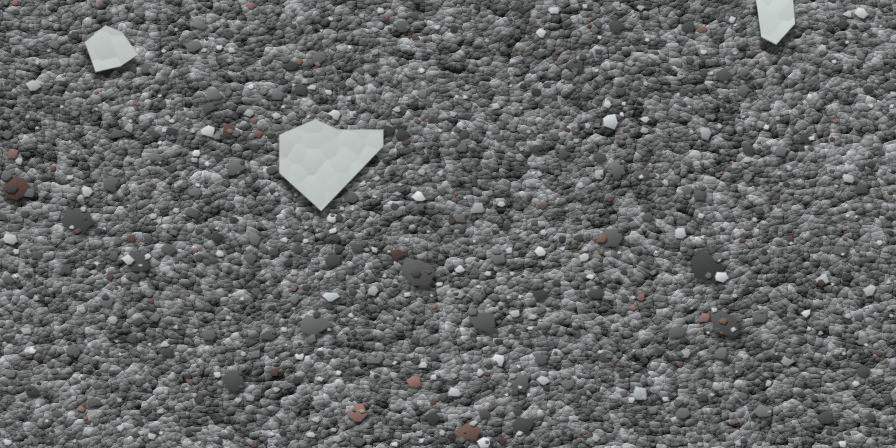
A WebGL 2 fragment shader for this texture:

```glsl
#version 300 es
precision highp float;
// Dark gravel seen from above: three sizes of soft cellular grains form the
// ground, angular chips are scattered over it on jittered grids, and a few
// large pale slabs lie on top. Light falls from the upper left.

uniform vec2 u_resolution;
out vec4 fragColor;

const float TAU = 6.2831853;
const vec2 LIGHT = vec2(-0.35, 0.94);
const vec3 STONE_TINT = vec3(0.985, 1.0, 1.003);
const vec3 RUST_TINT = vec3(1.22, 0.95, 0.88);
const vec3 SLAB_COLOR = vec3(0.735, 0.765, 0.755);

vec3 hash3(vec2 p) {
  vec3 q = fract(p.xyx * vec3(0.1031, 0.1030, 0.0973));
  q += dot(q, q.yxz + 33.33);
  return fract((q.xxy + q.yzz) * q.zyx);
}

// Soft cellular noise: x = tone of the tilted grain, y = crease between grains
vec2 grains(vec2 p, float seed) {
  vec2 cell = floor(p);
  float sum = 0.0, sumSq = 0.0, tone = 0.0;
  for (int j = -1; j <= 1; j++)
    for (int i = -1; i <= 1; i++) {
      vec2 id = cell + vec2(i, j);
      vec3 h = hash3(id + seed);
      vec2 offset = p - id - h.xy;
      float w = exp(-22.0 * dot(offset, offset));
      sum += w;
      sumSq += w * w;
      tone += w * (h.z - 0.5 + 0.9 * dot(offset, LIGHT));
    }
  sum = max(sum, 1e-9);
  return vec2(tone / sum, 1.0 - sumSq / max(sum * sum, 1e-18));
}

// Distance to an irregular six-sided chip
float chip(vec2 p, float seed, float radius) {
  float d = -1e3;
  for (int i = 0; i < 6; i++) {
    vec3 h = hash3(vec2(float(i) * 7.0, seed));
    float a = (float(i) + 0.75 * h.x) * TAU / 6.0;
    d = max(d, dot(p, vec2(cos(a), sin(a))) - radius * mix(0.62, 1.0, h.y));
  }
  return d;
}

// Distance to a wide slab with a pointed base and a notched top
float notchedSlab(vec2 p) {
  float top = min(dot(p, vec2(0.41, 0.91)) - 0.082, p.y - 0.081);
  float left = max(-p.x - 0.112, dot(p, vec2(-0.40, 0.916)) - 0.108);
  float base = max(dot(p, vec2(-0.67, -0.74)) - 0.087,
                   dot(p, vec2(0.72, -0.69)) - 0.057);
  return max(max(top, left), max(base, p.x - 0.121));
}

// Lays a shape and its shadow over the colour below
vec3 lay(vec3 below, vec3 color, float d, float shadowD, float size, float soft) {
  below *= 1.0 - 0.55 * smoothstep(0.25 * size, -0.2 * size, shadowD);
  return mix(below, color, smoothstep(soft, -soft, d));
}

// Chips on a jittered grid; chance = filled cells, pale = share of light chips
vec3 scatter(vec3 color, vec2 p, float density, float chance, float pale,
             float seed, float soft) {
  vec2 q = p * density, cell = floor(q);
  for (int j = -1; j <= 1; j++)
    for (int i = -1; i <= 1; i++) {
      vec2 id = cell + vec2(i, j);
      vec3 place = hash3(id + seed), look = hash3(id + seed + 51.7);
      if (place.z > chance) continue;
      vec2 o = (q - id - 0.2 - 0.6 * place.xy) * vec2(0.88, 1.1);
      float radius = mix(0.15, 0.36, look.x * look.x);
      float kind = look.y + 19.0 * seed;
      float d = chip(o, kind, radius);
      float shadowD = chip(o - radius * vec2(0.15, -0.35), kind, radius);
      bool isPale = look.z < pale;
      float tone = isPale ? mix(0.58, 0.80, look.y) : mix(0.25, 0.46, look.y);
      tone *= 1.0 + 0.22 * dot(o / radius, LIGHT);
      vec3 tint = look.z > 0.95 ? RUST_TINT : STONE_TINT;
      color = lay(color, tone * tint, d, shadowD, radius, soft * density);
    }
  return color;
}

// Ground tone from coarse, medium and fine grains on a gently bent plane
float groundTone(vec2 p) {
  vec2 q = p + 0.008 * sin(p.yx * vec2(17.0, 13.0) + 1.5 * sin(p * 7.0));
  q *= vec2(0.85, 1.1);
  vec2 coarse = grains(q * 30.0, 3.0);
  vec2 medium = grains(q * 55.0, 17.0);
  vec2 fine = grains(q * 100.0, 41.0);
  float drift = 0.012 * sin(p.x * 5.0 + 2.0 * sin(p.y * 6.0));
  return 0.435 + drift + 0.17 * coarse.x + 0.20 * medium.x + 0.15 * fine.x
       - 0.19 * coarse.y - 0.14 * medium.y;
}

void main() {
  vec2 p = gl_FragCoord.xy / u_resolution.y;
  float soft = max(0.0025, 0.7 / u_resolution.y);
  vec3 color = max(groundTone(p), 0.08) * STONE_TINT;

  // Chips from large and dark to small and light
  color = scatter(color, p, 9.0, 0.22, 0.05, 5.0, soft);
  color = scatter(color, p, 22.0, 0.42, 0.20, 23.0, soft);
  color = scatter(color, p, 40.0, 0.32, 0.30, 67.0, soft);

  // Pale slabs with faint mottling
  vec3 slab = SLAB_COLOR * (1.0 + 0.05 * grains(p * 28.0, 9.0).x);
  vec2 a = p - vec2(0.735, 0.63);
  color = lay(color, slab, notchedSlab(a), notchedSlab(a + vec2(0.0, 0.018)), 0.05, soft);
  vec2 b = p - vec2(0.24, 0.89), c = (p - vec2(1.73, 0.97)) * vec2(1.3, 0.8);
  color = lay(color, slab, chip(b, 4.0, 0.062), chip(b + vec2(0.0, 0.018), 4.0, 0.062), 0.05, soft);
  color = lay(color, slab * 1.05, chip(c, 8.0, 0.06), chip(c + vec2(0.0, 0.015), 8.0, 0.06), 0.05, soft);

  fragColor = vec4(color, 1.0);
}
```
